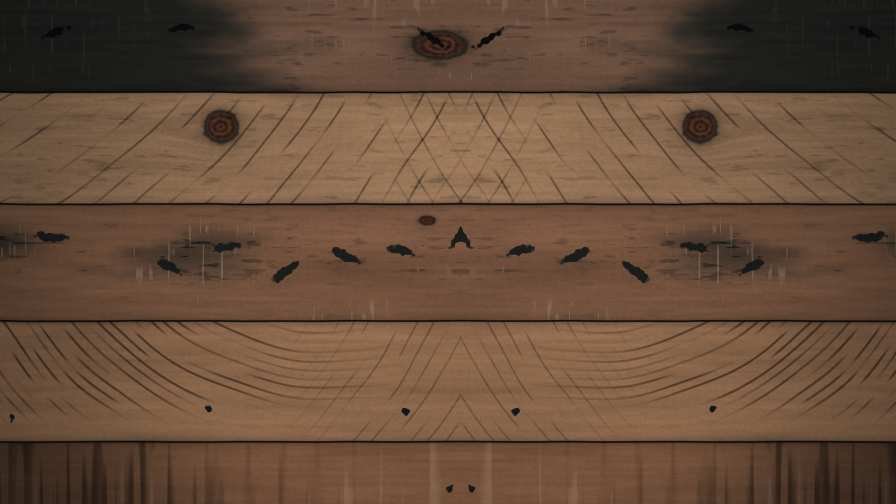
Reproduce this texture procedurally as a Shadertoy shader.

```glsl
// Five weathered horizontal planks, mirrored about a vertical axis.
// Stretched noise makes the grain, circle families make the saw marks,
// and hashed cells place the nail holes; stains and scratches add wear.

const float MIRROR_X = 0.914;          // lengths are in canvas heights
const float SEAM_HALF_WIDTH = 0.0016;
const float EDGES[6] = float[6](-0.1, 0.123, 0.363, 0.595, 0.817, 1.1);
const vec3 PLANK_TONES[5] = vec3[5](   // bottom to top
    vec3(0.47, 0.33, 0.24), vec3(0.53, 0.395, 0.29), vec3(0.45, 0.32, 0.24),
    vec3(0.575, 0.445, 0.335), vec3(0.42, 0.31, 0.245));
const vec3 SOOT = vec3(0.075, 0.095, 0.095);
const vec3 KNOT_BROWN = vec3(0.25, 0.155, 0.11);
const vec3 SCRATCH = vec3(0.62, 0.53, 0.45);
const vec2 BIG_KNOT = vec2(0.475, 0.748);
const vec2 TOP_KNOT = vec2(0.873, 0.910);
const vec2 SMALL_KNOT = vec2(0.847, 0.5625);

float hash(vec2 p) {
    return fract(sin(dot(p, vec2(127.1, 311.7))) * 43758.5453);
}

float noise(vec2 p) {
    vec2 i = floor(p), f = fract(p);
    f = f * f * (3.0 - 2.0 * f);
    return mix(mix(hash(i), hash(i + vec2(1, 0)), f.x),
               mix(hash(i + vec2(0, 1)), hash(i + vec2(1, 1)), f.x), f.y);
}

float fbm(vec2 p) {
    float sum = 0.0, amp = 0.5;
    for (int i = 0; i < 4; i++) {
        sum += amp * noise(p);
        p = p * 2.03 + 17.3;
        amp *= 0.5;
    }
    return sum / 0.9375;
}

// Thin broken lines along circles about a centre
float sawArcs(vec2 p, vec2 centre, float pitch, float width, float blur) {
    float r = length(p - centre) + 0.012 * noise(p * 9.0);
    float row = floor(r / pitch);
    float d = abs(fract(r / pitch) - 0.5 + 0.3 * (hash(vec2(row, 3.0)) - 0.5)) * pitch;
    float broken = smoothstep(0.25, 0.7, noise(vec2(row * 7.1, p.y * 22.0)));
    return broken * (1.0 - smoothstep(width - blur, width + blur, d));
}

// Ragged oval marks, one in each cell along the plank
float nailMarks(vec2 q, float pitch, float phase, float midY, float spread,
                vec2 radii, float density, float blur) {
    float cell = floor(q.x / pitch + 0.5 - phase);
    vec2 key = vec2(cell, midY * 31.0);
    vec2 d = q - vec2((cell + phase) * pitch, midY + spread * (hash(key) - 0.5));
    float angle = 2.2 * (hash(key + 5.0) - 0.5);
    d = mat2(cos(angle), sin(angle), -sin(angle), cos(angle)) * d;
    float dist = (length(d / radii) - 1.0) * radii.y + 0.007 * (noise(q * 130.0) - 0.5);
    return step(hash(key + 9.0), density) * (1.0 - smoothstep(-blur, blur, dist));
}

// Ringed oval with a dark rim
vec3 addKnot(vec3 col, vec2 d, vec2 radii) {
    float r = length(d / radii) + 0.35 * (fbm(d * 55.0 + 8.0) - 0.5);
    vec3 core = KNOT_BROWN * (0.8 + 0.25 * sin(r * 16.0) + 0.3 * noise(d * 160.0));
    col *= 1.0 - 0.3 * exp(-3.0 * max(r - 1.0, 0.0));
    col = mix(col, core, 1.0 - smoothstep(0.8, 1.1, r));
    return mix(col, SOOT, 0.65 * exp(-60.0 * (r - 0.95) * (r - 0.95)));
}

void mainImage(out vec4 fragColor, in vec2 fragCoord) {
    vec2 p = fragCoord / iResolution.y;
    vec2 q = vec2(abs(p.x - MIRROR_X), p.y);
    float blur = 0.8 / iResolution.y;

    // Plank lookup and distance to the nearest seam
    int id = 0;
    float seam = 1.0, wobble = 0.002 * (noise(q * vec2(14.0, 2.0)) - 0.5);
    for (int i = 1; i < 5; i++) {
        float d = p.y - EDGES[i] + wobble;
        if (d > 0.0) id = i;
        seam = min(seam, abs(d));
    }

    // Grain, bent around the large knot
    vec2 toKnot = q - BIG_KNOT;
    float bend = 0.03 * exp(-dot(toKnot, toKnot) * 180.0) * sign(toKnot.y);
    vec2 g = vec2(q.x, q.y - bend) + float(id) * 3.7;
    float broad = fbm(g * vec2(2.5, 14.0));
    float fine = fbm(g * vec2(9.0, 130.0));
    float grit = noise(q * 230.0);
    vec3 col = PLANK_TONES[id];
    col *= 0.73 + 0.32 * broad + 0.17 * fine + 0.06 * grit;

    // Wear masks shared by the rough planks
    float patches = fbm(q * vec2(4.0, 13.0) + 21.0);
    float flecks = smoothstep(0.62, 0.78, fbm(q * vec2(24.0, 110.0)));
    float scrapes = smoothstep(0.76, 0.9, noise(q * vec2(190.0, 22.0)))
                  * smoothstep(0.45, 0.65, patches);

    if (id == 0) {          // cross-cut streaks
        float streak = noise(vec2(q.x * 95.0, q.y * 5.0));
        col *= 1.0 - 0.4 * smoothstep(0.55, 0.9, streak) * smoothstep(0.1, 0.6, q.x);
        col = mix(col, SCRATCH, 0.3 * smoothstep(0.82, 0.95, noise(q * vec2(70.0, 4.0) + 40.0)));
        col *= 1.0 - 0.35 * smoothstep(0.35, 0.9, q.x);
        col = mix(col, SOOT, nailMarks(q, 2.0, 0.01, 0.03, 0.0, vec2(0.006), 1.0, blur));
    } else if (id == 1) {   // close saw arcs and three rows of holes
        float arcs = sawArcs(q, vec2(0.25, 0.78), 0.019, 0.0022, blur);
        float cross = sawArcs(q, vec2(0.9, 0.75), 0.028, 0.0015, blur);
        float upper = smoothstep(0.17, 0.26, q.y + 0.05 * patches);
        col *= 1.0 - 0.45 * arcs * upper * smoothstep(0.05, 0.5, q.x);
        col *= 1.0 - 0.25 * cross * (1.0 - smoothstep(0.15, 0.4, q.x));
        col = mix(col, SOOT, nailMarks(q, 0.39, 0.28, 0.175, 0.03, vec2(0.007), 1.0, blur));
    } else if (id == 2) {   // worn middle board
        float band = exp(-pow((q.y - 0.5) / 0.055, 2.0));
        float grime = smoothstep(0.4, 0.75, patches) * smoothstep(0.05, 0.7, q.x);
        col = mix(col, SOOT, 0.7 * band * grime + 0.55 * flecks * (0.3 + band) * patches);
        col = mix(col, SCRATCH, 0.4 * scrapes);
        col = addKnot(col, p - SMALL_KNOT, vec2(0.015, 0.009));
        col = mix(col, SOOT, 0.92 * nailMarks(q, 0.116, 0.0, 0.5, 0.08, vec2(0.027, 0.009), 0.72, blur));
    } else if (id == 3) {   // wide saw arcs crossing at the axis
        vec2 centre = vec2(1.3, 1.45);
        float arcs = sawArcs(q, centre, 0.044, 0.002, blur);
        float crossed = sawArcs(vec2(-q.x, q.y), centre, 0.044, 0.0018, blur);
        col *= 1.0 - 0.38 * arcs - 0.25 * crossed * (1.0 - smoothstep(0.05, 0.2, q.x));
        col *= 1.0 - 0.3 * flecks * patches;
        col = addKnot(col, toKnot, vec2(0.035, 0.032));
    } else {                // sooty top board, bare near the axis
        float stain = smoothstep(0.22, 0.5, q.x + 0.5 * (patches - 0.5) + 0.6 * (0.89 - q.y));
        col = mix(col, SOOT, stain * (0.76 + 0.2 * fine) + 0.3 * flecks * (1.0 - stain));
        col = mix(col, SCRATCH, 0.28 * scrapes * (1.0 - 0.6 * stain));
        col = addKnot(col, p - TOP_KNOT, vec2(0.055, 0.028));
        col = mix(col, SOOT * 0.5, nailMarks(q, 0.125, 0.45, 0.94, 0.07, vec2(0.029, 0.006), 0.75, blur));
    }

    // Seams with soft shade, then darker canvas sides
    col *= 1.0 - 0.3 * exp(-seam * 160.0);
    col = mix(col, SOOT * 0.5, 1.0 - smoothstep(SEAM_HALF_WIDTH - blur, SEAM_HALF_WIDTH + blur, seam));
    col *= 1.0 - 0.28 * smoothstep(0.45, 1.05, length(vec2(q.x, (q.y - 0.55) * 0.9)));
    fragColor = vec4(col, 1.0);
}
```
